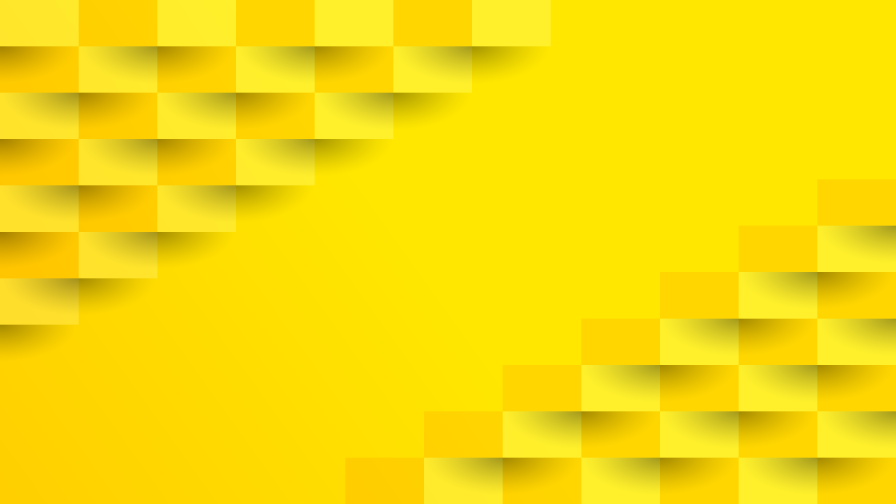
This background is drawn by a WebGL 2 fragment shader. Its source:

```glsl
#version 300 es
precision highp float;
// Two staircases of woven paper tiles in opposite corners of a yellow field.
// Each grid is a checkerboard with a stepped diagonal border; half-elliptic
// shadows hang from the row edges, centred on every second column line.

#define TILE vec2(0.1561, 0.0920)   // tile size in canvas heights
#define STEPS 7.0                   // tiles along each side of a staircase
#define SHADOW_DEPTH 0.82           // shadow reach in tile heights
#define SHADOW_STRENGTH 0.36
#define GLOW_REACH 0.95             // length of the amber corner gradient
#define AMBER vec3(1.0, 0.81, 0.0)
#define YELLOW vec3(1.0, 0.905, 0.0)
#define LIGHT_TINT vec3(0.0, 0.035, 0.17)
#define DARK_TINT vec3(0.0, -0.065, 0.0)
#define SAMPLES 3                   // antialiasing grid per side

out vec4 fragColor;
uniform vec2 u_resolution;

// Amber in the lower left corner, turning into plain yellow.
vec3 field(vec2 p) {
    float t = dot(p, vec2(0.81, 0.58)) / GLOW_REACH;
    return mix(AMBER, YELLOW, clamp(t, 0.0, 1.0));
}

// Adds the checker tint; phase 0 makes even tiles light, 1 makes them dark.
vec3 tintTile(vec3 color, float diagonal, float phase) {
    return color + mix(LIGHT_TINT, DARK_TINT, mod(diagonal + phase, 2.0));
}

// Half-ellipse below a row edge; q is in tiles, with y pointing down.
float shadow(vec2 q, float phase) {
    float across = abs(mod(q.x + floor(q.y) + phase, 2.0) - 1.0);
    float d = length(vec2(across, fract(q.y) / SHADOW_DEPTH));
    return SHADOW_STRENGTH * pow(max(1.0 - d, 0.0), 1.3);
}

vec3 scene(vec2 p, float aspect) {
    vec3 color = field(p);
    float shade = 0.0;

    // Upper left staircase
    vec2 q = vec2(p.x, 1.0 - p.y) / TILE;
    vec2 cell = floor(q);
    float diagonal = cell.x + cell.y;
    if (diagonal < STEPS) color = tintTile(color, diagonal, 0.0);
    if (diagonal <= STEPS && cell.y >= 1.0) shade = shadow(q, 0.0);

    // Lower right staircase
    q = vec2(p.x - aspect, -p.y) / TILE + STEPS;
    cell = floor(q);
    diagonal = cell.x + cell.y;
    if (cell.y >= 0.0 && diagonal >= STEPS - 1.0) {
        color = tintTile(color, diagonal, 1.0);
        if (diagonal >= STEPS) shade = shadow(q, 1.0);
    }
    return color * (1.0 - shade);
}

void main() {
    float aspect = u_resolution.x / u_resolution.y;
    vec3 sum = vec3(0.0);
    for (int i = 0; i < SAMPLES * SAMPLES; i++) {
        vec2 offset = (vec2(i % SAMPLES, i / SAMPLES) + 0.5) / float(SAMPLES) - 0.5;
        sum += scene((gl_FragCoord.xy + offset) / u_resolution.y, aspect);
    }
    fragColor = vec4(sum / float(SAMPLES * SAMPLES), 1.0);
}
```
